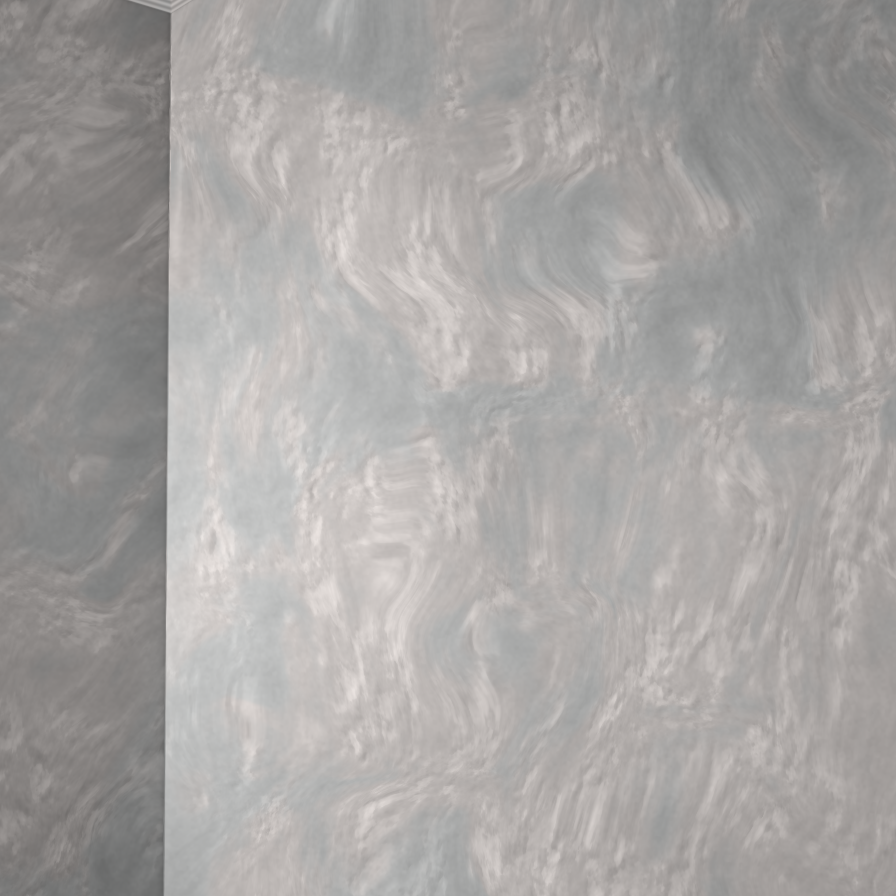
Reproduce this texture procedurally as a three.js fragment shader.

```glsl
// Two plastered walls meeting in a vertical corner below a small cornice.
// Broad light comes from gradients and soft blobs; the trowelled plaster is
// layered cellular noise, warped, stretched along strokes and lit as relief.

#define CORNER_TOP 0.191
#define CORNER_BOTTOM 0.183
#define EDGE_SOFT 0.0014
#define CLOUD_AMOUNT 0.15
#define STROKE_AMOUNT 0.13
#define RELIEF_AMOUNT 0.16
#define FLAKE_AMOUNT 0.035
#define GRAIN_AMOUNT 0.022
#define WARM_TINT vec3(1.024, 0.995, 0.981)
#define COOL_TINT vec3(0.985, 1.003, 1.004)

varying vec2 vUv;

vec3 hash3(vec2 cell) {
  vec3 q = vec3(dot(cell, vec2(127.1, 311.7)),
                dot(cell, vec2(269.5, 183.3)),
                dot(cell, vec2(419.2, 371.9)));
  return fract(sin(q) * 43758.5);
}

// Smooth cellular noise: random cell values blended by distance, 0..1
float cellNoise(vec2 p) {
  vec2 base = floor(p);
  vec2 f = p - base;
  float sum = 0.0, total = 0.0001;
  for (int j = -1; j <= 1; j++) {
    for (int i = -1; i <= 1; i++) {
      vec2 o = vec2(float(i), float(j));
      vec3 h = hash3(base + o);
      vec2 d = o + 0.15 + 0.7 * h.xy - f;
      float w = max(0.0, 1.0 - dot(d, d) / 1.3);
      w *= w * w;
      sum += w * h.z;
      total += w;
    }
  }
  return sum / total;
}

// Layered noise centred on zero
float layers(vec2 p) {
  float sum = 0.0, gain = 0.5;
  for (int i = 0; i < 4; i++) {
    sum += gain * (cellNoise(p) - 0.5);
    p = mat2(1.6, 1.2, -1.2, 1.6) * p + 7.3;
    gain *= 0.55;
  }
  return sum;
}

float blob(vec2 p, vec2 centre, vec2 size) {
  vec2 d = (p - centre) / size;
  return exp(-dot(d, d));
}

vec2 turn(vec2 p, float a) {
  return vec2(cos(a) * p.x + sin(a) * p.y, cos(a) * p.y - sin(a) * p.x);
}

// Light on the near wall: bright beside the corner, fading up and right
float rightLight(vec2 p) {
  float v = mix(0.735, 0.635, smoothstep(0.25, 1.05, p.x));
  v -= 0.075 * smoothstep(0.55, 1.0, p.y) + 0.025 * smoothstep(0.3, 0.0, p.y);
  v += 0.085 * blob(p, vec2(0.22, 0.41), vec2(0.21, 0.30));
  v += 0.045 * blob(p, vec2(0.38, 0.76), vec2(0.06, 0.10));
  v += 0.040 * blob(p, vec2(0.45, 0.41), vec2(0.06, 0.12));
  v += 0.035 * blob(p, vec2(0.77, 0.40), vec2(0.16, 0.14));
  v += 0.030 * blob(p, vec2(0.82, 0.16), vec2(0.12, 0.09));
  v -= 0.035 * blob(p, vec2(0.55, 0.47), vec2(0.06, 0.13));
  v -= 0.030 * blob(p, vec2(0.90, 0.37), vec2(0.07, 0.05));
  v -= 0.035 * blob(p, vec2(0.93, 0.92), vec2(0.10, 0.12));
  return v - 0.025 * blob(p, vec2(0.28, 0.77), vec2(0.07, 0.05));
}

// Light on the shaded wall: dim at the corner, top and bottom
float leftLight(vec2 p) {
  float v = 0.515 + 0.045 * blob(p, vec2(0.07, 0.52), vec2(0.16, 0.30));
  v -= 0.055 * smoothstep(0.07, 0.19, p.x) * smoothstep(0.2, 0.9, p.y);
  v -= 0.035 * smoothstep(0.25, 0.0, p.y) + 0.02 * smoothstep(0.9, 1.0, p.y);
  return v - 0.03 * blob(p, vec2(0.08, 0.74), vec2(0.06, 0.04));
}

void main() {
  vec2 p = vUv;
  float corner = mix(CORNER_BOTTOM, CORNER_TOP, p.y);
  float side = p.x - corner;
  float right = smoothstep(-EDGE_SOFT, EDGE_SOFT, side);

  // Stroke direction: steep on the near wall, flatter on the shaded one
  float lean = mix(0.95, 0.30 * sin(3.0 * p.y + 3.8 - 2.0 * p.x) - 0.1, right);
  vec2 warp = vec2(cellNoise(p * 9.0), cellNoise(p * 9.0 + 31.0)) - 0.5;
  vec2 q = turn(p - 0.5, -lean * 0.6) + 0.055 * warp;
  float cloud = layers(p * vec2(5.5, 4.5) + 1.4 * warp + 3.0);
  float stroke = layers(q * vec2(27.0, 14.0) + 12.0);

  // Raised skin of the plaster, shaded from the upper left
  vec2 r = q * vec2(62.0, 38.0) + 1.8 * warp;
  float height = layers(r);
  float relief = height - layers(r + vec2(0.30, -0.28));
  float rough = smoothstep(-0.18, 0.2, stroke + 0.6 * cloud);
  float flake = smoothstep(0.02, 0.14, height + 0.5 * stroke) - 0.4;
  float grain = cellNoise(p * 240.0) - 0.5;

  float value = mix(leftLight(p), rightLight(p), right);
  float texture_ = CLOUD_AMOUNT * cloud + STROKE_AMOUNT * stroke
    + RELIEF_AMOUNT * relief * (0.35 + rough)
    + FLAKE_AMOUNT * flake * rough + GRAIN_AMOUNT * grain;
  value += texture_ * mix(0.8, 1.0, right);

  // Corner seam and its lit rim
  value -= 0.05 * exp(-abs(side + 0.002) / 0.003);
  value += 0.035 * right * exp(-side / 0.006);

  // Cornice: a shallow V with two moulding lines
  float dx = p.x - CORNER_TOP;
  float rise = p.y - 0.985 - max(-dx * 0.30, dx * 0.62);
  float cornice = smoothstep(-EDGE_SOFT, EDGE_SOFT, rise);
  float moulding = 0.61 + 0.07 * sin(rise * 900.0) + 0.05 * right;
  value = mix(value, moulding, cornice);
  value -= 0.06 * exp(-abs(rise) / 0.0015);

  float cool = smoothstep(0.02, -0.2, cloud + 0.4 * stroke);
  cool = max(cool, 0.7 * blob(p, vec2(0.19, 0.15), vec2(0.04, 0.2)));
  gl_FragColor = vec4(value * mix(WARM_TINT, COOL_TINT, 0.75 * cool), 1.0);
}
```
